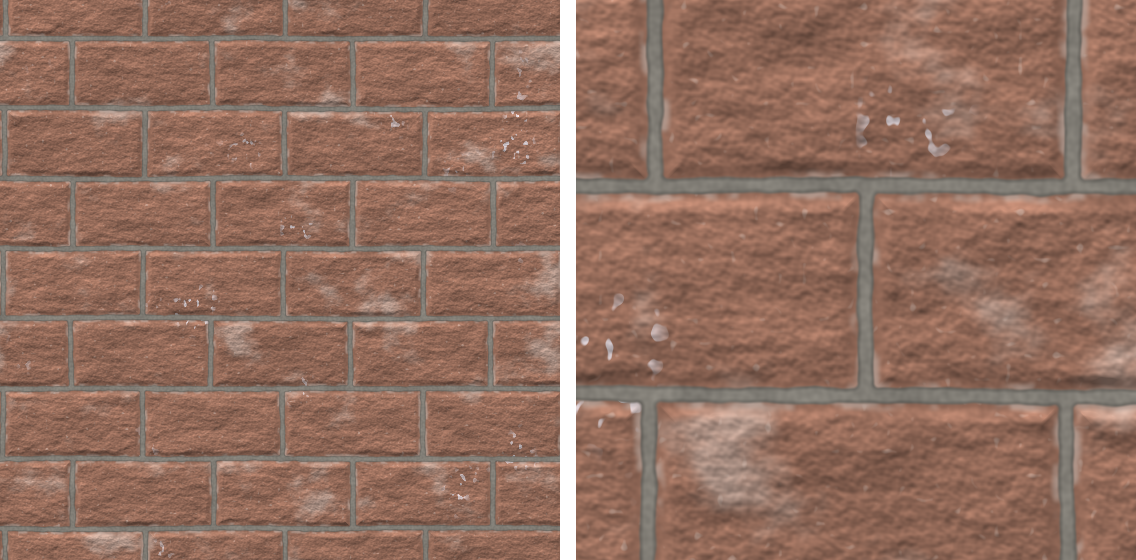
Left: the whole. Right: its middle third, enlarged.
Give the GLSL for this texture, as a WebGL 2 fragment shader.

```glsl
#version 300 es
precision highp float;
// Running-bond wall of rough red sandstone blocks with grey mortar and pale weathering.

#define COLUMNS 4.0
#define ROWS 8.0
#define ROW_SHIFT 0.45
#define JOINT 0.0095
#define WOBBLE 0.0035
#define RELIEF 0.85
#define STAIN 0.62
#define STONE vec3(0.565, 0.405, 0.338)
#define MORTAR vec3(0.51, 0.495, 0.465)
#define PALE vec3(0.73, 0.66, 0.625)
#define CHALK vec3(0.80, 0.78, 0.81)

uniform vec2 u_resolution;
out vec4 fragColor;

struct Block {
    vec2 pos;    // position from the block centre
    vec2 id;     // wrapped column and row
    float edge;  // signed distance to the outline, negative inside
};

float hash(vec2 p) {
    vec3 q = fract(p.xyx * 0.1031);
    q += dot(q, q.yzx + 33.33);
    return fract((q.x + q.y) * q.z);
}

float corner(vec2 cell, vec2 offset, vec2 f, vec2 period) {
    float angle = 6.2832 * hash(mod(cell + offset, period) + 7.0);
    return dot(vec2(cos(angle), sin(angle)), f - offset);
}

// Gradient noise that tiles over the unit square for whole frequencies
float noise(vec2 uv, vec2 freq) {
    vec2 cell = floor(uv * freq), f = fract(uv * freq);
    vec2 s = f * f * f * (f * (f * 6.0 - 15.0) + 10.0);
    vec2 e = vec2(0.0, 1.0);
    return mix(mix(corner(cell, e.xx, f, freq), corner(cell, e.yx, f, freq), s.x),
               mix(corner(cell, e.xy, f, freq), corner(cell, e.yy, f, freq), s.x), s.y);
}

float fbm(vec2 uv, vec2 freq, int octaves) {
    float sum = 0.0, amp = 1.0;
    for (int i = 0; i < octaves; i++) {
        sum += amp * noise(uv, freq);
        freq *= 2.0;
        amp *= 0.6;
        uv += 0.173;
    }
    return sum;
}

Block findBlock(vec2 uv) {
    uv += WOBBLE * vec2(noise(uv + 0.31, vec2(6.0)), noise(uv + 0.67, vec2(5.0)));
    vec2 grid = uv * vec2(COLUMNS, ROWS);
    grid.y -= ROW_SHIFT;
    float row = mod(floor(grid.y), ROWS);
    float shift = mod(row, 2.0) < 0.5 ? 0.515 : 0.025;
    grid.x -= shift + 0.035 * (hash(vec2(row, 3.0)) - 0.5);

    Block b;
    vec2 size = 1.0 / vec2(COLUMNS, ROWS);
    b.id = vec2(mod(floor(grid.x), COLUMNS), row);
    b.pos = (fract(grid) - 0.5) * size;
    float radius = 0.003;
    vec2 q = abs(b.pos) - 0.5 * (size - JOINT) + radius;
    b.edge = length(max(q, 0.0)) + min(max(q.x, q.y), 0.0) - radius;
    b.edge += 0.0017 * fbm(uv + 0.11, vec2(45.0), 2);
    return b;
}

// Split stone face: swollen middle, creases, and a broken ledge along the foot
float height(vec2 uv) {
    Block b = findBlock(uv);
    float inside = smoothstep(0.0, 0.011, -b.edge);
    float rock = fbm(uv, vec2(16.0, 24.0), 5);
    rock += 0.45 * abs(noise(uv + 0.43, vec2(11.0, 17.0)));
    float foot = b.pos.y + 0.5 / ROWS - 0.014 - 0.022 * fbm(uv + 0.59, vec2(15.0, 9.0), 3);
    float ledge = smoothstep(-0.004, 0.004, foot);
    return inside * (0.45 + rock + 0.27 * ledge);
}

void main() {
    vec2 uv = gl_FragCoord.xy / u_resolution;
    float blur = max(0.0011, 0.8 / min(u_resolution.x, u_resolution.y));
    Block b = findBlock(uv);
    float grain = noise(uv, vec2(230.0));

    // Relief lit from above and slightly left
    float slope = height(uv) - height(uv + vec2(-0.0008, 0.0024));
    float light = clamp(1.0 + RELIEF * slope, 0.6, 1.35);

    // Stone with block tone, mottling and sandy grain
    float tone = 1.0 + 0.06 * (hash(b.id + 19.0) - 0.5);
    tone += 0.07 * fbm(uv + 0.83, vec2(13.0), 3) + 0.10 * grain;
    vec3 stone = STONE * tone;

    // Mineral bloom gathers at block tops, with faint runs below
    float top = smoothstep(0.015, 0.056, b.pos.y);
    float bloom = fbm(uv + 0.37, vec2(7.0, 9.0), 5) + 0.20 * top;
    bloom += 0.18 * noise(uv + 0.21, vec2(36.0, 5.0));
    stone = mix(stone, PALE, STAIN * smoothstep(0.22, 0.85, bloom));

    // Chipped rim, sandy flecks and sparse chalk spots
    float rim = smoothstep(-0.006, -0.001, b.edge);
    float chip = smoothstep(0.0, 0.5, fbm(uv + 0.73, vec2(32.0), 3) + 0.15 * top);
    stone = mix(stone, PALE, 0.65 * rim * chip);
    float fleck = smoothstep(0.36, 0.60, noise(uv + 0.47, vec2(140.0)));
    stone = mix(stone, PALE, 0.45 * fleck);
    float patches = smoothstep(0.28, 0.50, noise(uv + 0.91, vec2(9.0, 7.0)));
    float spots = smoothstep(0.28, 0.42, fbm(uv + 0.53, vec2(75.0, 60.0), 2));
    stone = mix(stone, CHALK, 0.85 * patches * spots);
    stone *= light;

    // Mortar, shaded beneath the block above it
    vec3 mortar = MORTAR * (1.0 + 0.10 * grain + 0.10 * fbm(uv + 0.29, vec2(24.0), 3));
    mortar *= 1.0 - 0.20 * smoothstep(0.003, 0.0, b.edge);
    float cover = smoothstep(blur, -blur, b.edge);
    fragColor = vec4(clamp(mix(mortar, stone, cover), 0.0, 1.0), 1.0);
}
```
